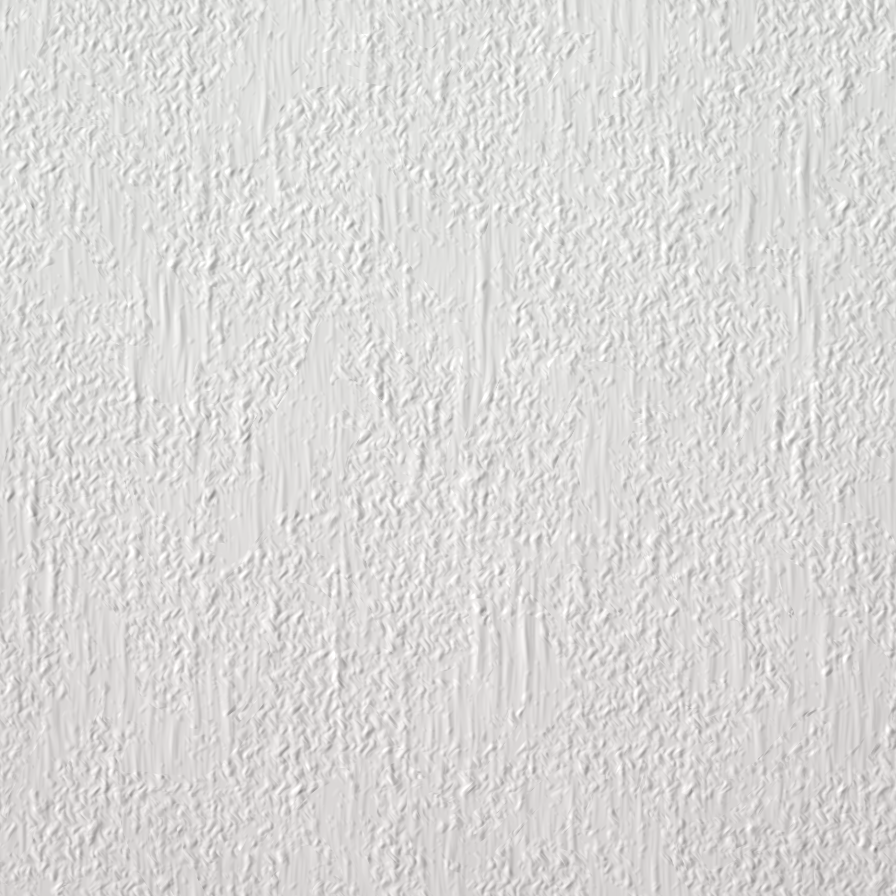
A three.js fragment shader for this texture:

```glsl
varying vec2 vUv;

#define PATCH_SCALE vec2(17.0, 13.0)
#define PEBBLE_CELLS vec2(98.0, 76.0)
#define GRIT_CELLS vec2(160.0, 130.0)
#define BLOB_CELLS vec2(62.0, 38.0)
#define DRIP_CELLS vec2(72.0, 9.0)
#define STREAK_CELLS vec2(105.0, 16.0)
#define GROOVE_CELLS vec2(175.0, 24.0)
#define LIGHT_STEP (0.0015 * vec2(-0.93, 0.37))
#define RELIEF 0.18
#define SHADOW_BOOST 1.4
#define COOL_WHITE vec3(0.861, 0.863, 0.855)
#define WARM_WHITE vec3(0.866, 0.854, 0.851)

vec3 hash3(vec2 cell) {
  vec3 q = fract(cell.xyx * vec3(0.1031, 0.1030, 0.0973));
  q += dot(q, q.yxz + 33.33);
  return fract((q.xxy + q.yzz) * q.zyx);
}

// Share of rough plaster, from warped layered sines
float roughness(vec2 p) {
  vec2 q = p * PATCH_SCALE + vec2(2.3, 5.1);
  float sum = 0.0;
  float amp = 1.0;
  for (int i = 0; i < 6; i++) {
    q += 0.6 * sin(q.yx * 1.3 + float(i));
    sum += amp * sin(q.x) * sin(q.y);
    q = mat2(0.8, 0.6, -0.6, 0.8) * q * 1.55 + 1.7;
    amp *= 0.82;
  }
  return smoothstep(-1.15, 0.75, sum);
}

// Cellular domes; share sets how many cells are filled
float domes(vec2 p, vec2 cells, float share) {
  vec2 g = p * cells;
  vec2 home = floor(g);
  float height = 0.0;
  for (int y = -1; y <= 1; y++) {
    for (int x = -1; x <= 1; x++) {
      vec2 cell = home + vec2(float(x), float(y));
      vec3 seed = hash3(cell + cells);
      float size = fract(seed.z * 57.0);
      float dist = length(g - cell - seed.xy) / mix(0.42, 0.85, size);
      float presence = smoothstep(-0.08, 0.08, share - seed.z);
      float dome = 1.0 - smoothstep(0.0, 1.0, dist);
      height = max(height, dome * presence * mix(0.4, 1.0, size));
    }
  }
  return height;
}

float plasterHeight(vec2 p, float rough) {
  vec2 bent = p + 0.0016 * sin(p.yx * vec2(290.0, 330.0))
                + 0.0022 * sin(p.yx * vec2(127.0, 143.0) + 1.0);
  vec2 drawn = p + vec2(0.0012 * sin(p.y * 60.0 + p.x * 25.0), 0.0);
  float height = domes(bent, PEBBLE_CELLS, mix(0.02, 0.92, rough));
  height += 0.45 * domes(bent, GRIT_CELLS, mix(0.12, 0.85, rough));
  height += 0.95 * domes(bent, BLOB_CELLS, mix(-0.03, 0.24, rough));
  height += 1.00 * domes(drawn, DRIP_CELLS, 0.13);
  height += 0.60 * domes(drawn, STREAK_CELLS, mix(0.36, 0.14, rough));
  height += 0.24 * domes(drawn, GROOVE_CELLS, mix(0.85, 0.40, rough));
  return height;
}

void main() {
  float rough = roughness(vUv);

  // Raking light from the left, slightly above
  float slope = plasterHeight(vUv - LIGHT_STEP, rough)
              - plasterHeight(vUv + LIGHT_STEP, rough);
  float relief = RELIEF * slope * (slope < 0.0 ? SHADOW_BOOST : 1.0);

  // Broad falloff, faint mottling and tint of the wall
  vec2 fromGlow = vUv - vec2(0.42, 0.78);
  float falloff = 0.018 - 0.07 * dot(fromGlow, fromGlow);
  float mottle = 0.006 * sin(vUv.x * 19.0 + 2.0 * sin(vUv.y * 11.0))
                       * sin(vUv.y * 17.0 + 1.0);
  vec3 wall = mix(WARM_WHITE, COOL_WHITE, smoothstep(0.1, 0.9, vUv.y));

  vec3 colour = wall + falloff + mottle + relief;
  gl_FragColor = vec4(clamp(colour, 0.0, 1.0), 1.0);
}
```
